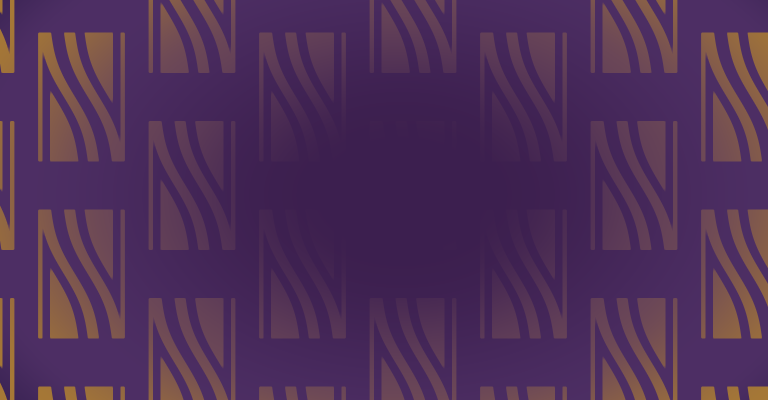
Write a Shadertoy shader that draws this pattern.

```glsl
// Staggered columns of gold panels on violet, each cut by wavy diagonal bands.
// A panel is one distance function with half-turn symmetry, repeated by rounding;
// an elliptical falloff fades the panels out and darkens the ground in the middle.

const float UNITS = 400.0;                    // design units per canvas height
const vec2 PITCH = vec2(110.5, 177.0);        // column and row spacing
const vec2 GRID_ORIGIN = vec2(29.0, 14.5);    // centre of one panel
const vec2 PANEL_HALF = vec2(43.4, 64.5);
const float BAR_INNER = 39.0;                 // inner edge of the side bars
const float BLOCK_SIDE = 31.5;                // straight side of the corner blocks
const float BAND_CENTRE = 12.0;
const float BAND_HALF = 5.6;
const float BLOCK_START = 27.0;               // offset of a block from the diagonal
const float LEAN = 48.0;                      // sideways travel over the panel height
const float SWAY = 0.1;                       // strength of the S-curve
const float ROUNDING = 3.0;

const vec2 GLOW_CENTRE = vec2(18.0, 5.0);
const vec2 GLOW_RADIUS = vec2(400.0, 270.0);
const vec3 VIOLET_DEEP = vec3(0.236, 0.122, 0.308);
const vec3 VIOLET_LIGHT = vec3(0.302, 0.182, 0.392);
const vec3 VIOLET_CORNER = vec3(0.225, 0.135, 0.325);
const vec3 MAUVE = vec3(0.44, 0.295, 0.335);
const vec3 GOLD = vec3(0.65, 0.47, 0.21);
const float TAU = 6.2831853;

float smoothMin(float a, float b, float k) {
    float h = max(k - abs(a - b), 0.0) / k;
    return min(a, b) - 0.25 * h * h * k;
}

float smoothMax(float a, float b, float k) {
    return -smoothMin(-a, -b, k);
}

float roundedBox(vec2 p, vec2 halfSize, float radius) {
    vec2 q = abs(p) - halfSize + radius;
    return length(max(q, 0.0)) + min(max(q.x, q.y), 0.0) - radius;
}

// Position relative to the nearest panel; odd columns drop by half a row
vec2 staggeredCell(vec2 p) {
    p -= GRID_ORIGIN;
    float column = floor(p.x / PITCH.x + 0.5);
    p.x -= column * PITCH.x;
    p.y += 0.5 * PITCH.y * mod(column, 2.0);
    p.y -= PITCH.y * floor(p.y / PITCH.y + 0.5);
    return p;
}

float panelDistance(vec2 p) {
    // Distance from the curved diagonal, corrected for its slope
    float height = 2.0 * PANEL_HALF.y;
    float t = -p.y / height;
    float curve = LEAN * (t + SWAY * sin(TAU * t));
    float slope = LEAN / height * (1.0 + SWAY * TAU * cos(TAU * t));
    float offset = abs(p.x - curve);
    float scale = inversesqrt(1.0 + slope * slope);

    // Two bands, two corner blocks and two side bars
    float bands = (abs(offset - BAND_CENTRE) - BAND_HALF) * scale;
    float blocks = smoothMax((BLOCK_START - offset) * scale,
                             abs(p.x) - BLOCK_SIDE, ROUNDING);
    float bars = BAR_INNER - abs(p.x);

    float shape = min(smoothMin(bands, bars, ROUNDING), blocks);
    return smoothMax(shape, roundedBox(p, PANEL_HALF, 1.5), 1.5);
}

void mainImage(out vec4 fragColor, in vec2 fragCoord) {
    float pixel = UNITS / iResolution.y;
    vec2 p = (fragCoord - 0.5 * iResolution.xy) * pixel;
    float radius = length((p - GLOW_CENTRE) / GLOW_RADIUS);

    // Ground: deep centre, lighter ring, dim corners
    vec3 color = mix(VIOLET_DEEP, VIOLET_LIGHT, smoothstep(0.2, 0.98, radius));
    color = mix(color, VIOLET_CORNER, smoothstep(1.05, 1.3, radius));

    // Panels: fade in outward, then warm from mauve to gold
    float coverage = clamp(0.5 - panelDistance(staggeredCell(p)) / pixel, 0.0, 1.0);
    vec3 ink = mix(MAUVE, GOLD, smoothstep(0.72, 1.2, radius));
    float opacity = smoothstep(0.18, 0.92, radius);
    color = mix(color, ink, coverage * opacity);

    fragColor = vec4(color, 1.0);
}
```
